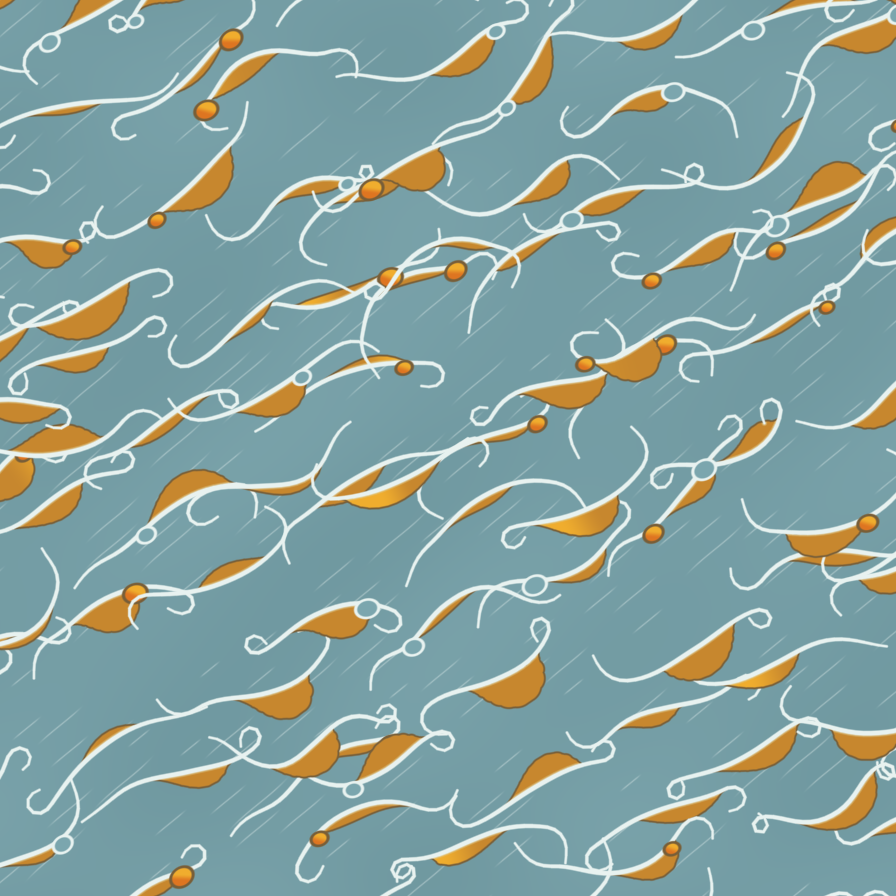
A Shadertoy shader for this pattern:

```glsl
// Ochre leaf-like strokes with white whiplash outlines drifting over a slate blue ground.
// Each cell of a tilted, staggered grid walks a pen along a heading made of sines and
// end curls; the walk gives the white line, the swollen body under it and a berry.

const float TILT = 0.44;              // general direction, radians
const float SCRATCH_TILT = 0.80;
const vec2  CELL = vec2(0.16, 0.078);
const vec2  SCRATCH_CELL = vec2(0.11, 0.024);
const int   STEPS = 32;
const float PATH_LENGTH = 0.27;
const float REACH = 0.165;            // strokes stay inside this radius
const float LINE_HALF = 0.0027;
const float RIM = 0.0013;
const float PI = 3.14159;

const vec3 SLATE = vec3(0.455, 0.615, 0.645);
const vec3 WHITE = vec3(0.91, 0.95, 0.94);
const vec3 CREAM = vec3(0.86, 0.78, 0.55);
const vec3 OCHRE = vec3(0.78, 0.53, 0.18);
const vec3 AMBER = vec3(0.94, 0.68, 0.18);
const vec3 RUST  = vec3(0.87, 0.46, 0.13);
const vec3 UMBER = vec3(0.47, 0.37, 0.22);

float hash(vec2 id, float k) {
    vec3 p = fract(vec3(id, k) * vec3(0.1031, 0.1030, 0.0973));
    p += dot(p, p.yzx + 33.33);
    return fract((p.x + p.y) * p.z);
}

vec2 rotate(vec2 p, float a) {
    return vec2(cos(a) * p.x - sin(a) * p.y, sin(a) * p.x + cos(a) * p.y);
}

// Distance to a segment whose radius runs from ra to rb
float taperedSegment(vec2 p, vec2 a, vec2 b, float ra, float rb) {
    vec2 ab = b - a;
    float h = clamp(dot(p - a, ab) / max(dot(ab, ab), 1e-9), 0.0, 1.0);
    return length(p - a - ab * h) - mix(ra, rb, h);
}

float fill(float d, float aa) { return 1.0 - smoothstep(-aa, aa, d); }

// Fine, faint pen marks
float scratches(vec2 uv, float aa) {
    vec2 g = rotate(uv, -SCRATCH_TILT) / SCRATCH_CELL;
    g.x += hash(vec2(floor(g.y), 3.0), 9.0);
    vec2 id = floor(g);
    vec2 p = (fract(g) - 0.5) * SCRATCH_CELL;
    p.y += 0.012 * (hash(id, 1.0) - 0.5) + 0.003 * sin(p.x * 40.0);
    float reach = mix(0.015, 0.05, hash(id, 2.0));
    float mask = smoothstep(reach, reach * 0.4, abs(p.x)) * step(0.5, hash(id, 4.0));
    return 0.38 * mask * fill(abs(p.y) - 0.0007, aa);
}

void drawStroke(inout vec3 col, vec2 q, vec2 id, float aa) {
    // Character of this stroke
    float swing = mix(0.35, 1.15, hash(id, 1.0));
    float waves = mix(5.5, 10.5, hash(id, 2.0));
    float phase = 2.0 * PI * hash(id, 3.0);
    float curlA = (hash(id, 4.0) - 0.5) * 9.0;
    float curlB = (hash(id, 5.0) - 0.5) * 10.0;
    float fat   = mix(0.005, 0.021, pow(hash(id, 6.0), 1.6));
    float start = mix(0.2, 0.4, hash(id, 7.0));
    float span  = mix(0.3, 0.45, hash(id, 8.0));
    float skew  = mix(0.55, 2.1, hash(id, 9.0));
    float side  = hash(id, 10.0) < 0.82 ? 1.0 : -1.0;
    float berryAt = hash(id, 11.0) < 0.5 ? start : start + span;

    // Walk the pen
    vec2 pos = vec2(-0.42 * PATH_LENGTH, 0.0), spine = pos, berry = pos;
    float lineD = 1.0, bodyD = 1.0, width = 0.0;
    for (int i = 0; i < STEPS; i++) {
        float t = (float(i) + 0.5) / float(STEPS);
        float heading = swing * (0.3 + 1.4 * abs(t - 0.5)) * sin(waves * t + phase)
                      + curlA * (1.0 - smoothstep(0.0, 0.22, t))
                      + curlB * smoothstep(0.78, 1.0, t);
        vec2 dir = vec2(cos(heading), sin(heading));
        vec2 next = pos + dir * PATH_LENGTH / float(STEPS);
        float pen = LINE_HALF * mix(0.5, 1.0, sin(PI * t));
        lineD = min(lineD, taperedSegment(q, pos, next, pen, pen));

        float s = clamp((t - start) / span, 0.0, 1.0);
        float nextWidth = fat * sin(PI * pow(s, skew));
        vec2 nextSpine = next + side * vec2(dir.y, -dir.x) * nextWidth;
        if (max(width, nextWidth) > 1e-4)
            bodyD = min(bodyD, taperedSegment(q, spine, nextSpine, width, nextWidth));
        if (t < berryAt) berry = next;
        pos = next; spine = nextSpine; width = nextWidth;
    }

    // Body with dark rim, warm end and cream edge beside the line
    float warm = smoothstep(0.02, 0.06, q.x * (hash(id, 12.0) - 0.5) * 2.0);
    vec3 flesh = mix(OCHRE, AMBER, warm);
    flesh = mix(flesh, CREAM, 0.6 * fill(lineD - 0.0015, aa));
    col = mix(col, UMBER, fill(bodyD - RIM * 0.6, aa));
    col = mix(col, flesh, fill(bodyD + RIM, aa));
    col = mix(col, WHITE, fill(lineD, aa));

    // Berry, or an open white loop
    float kind = hash(id, 13.0);
    if (kind < 0.58) {
        vec2 r = (q - berry + vec2(0.0, 0.006)) * vec2(0.85, 1.1);
        float d = length(r) - mix(0.007, 0.012, hash(id, 14.0));
        bool loopOnly = kind < 0.2;
        vec3 core = mix(RUST, AMBER, smoothstep(-0.006, 0.005, r.y + r.x));
        col = mix(col, loopOnly ? WHITE : UMBER, fill(d - RIM, aa));
        col = mix(col, loopOnly ? SLATE * 1.06 : core, fill(d + RIM * 1.4, aa));
    }
}

void mainImage(out vec4 fragColor, in vec2 fragCoord) {
    vec2 uv = fragCoord / iResolution.y;
    float aa = 1.0 / iResolution.y;

    // Ground with a soft layered-sine tint
    float tint = sin(uv.x * 9.0 + 3.0 * sin(uv.y * 7.0)) + sin(uv.y * 13.0 - uv.x * 17.0);
    vec3 col = SLATE + 0.008 * tint;
    col = mix(col, WHITE, scratches(uv, aa));

    // Strokes of the neighbouring cells, painted row by row
    vec2 p = rotate(uv, -TILT);
    float row = floor(p.y / CELL.y);
    for (float j = -1.0; j <= 1.0; j++) {
        float r = row + j;
        float shift = 0.47 * r + 0.3 * hash(vec2(r, 5.0), 21.0);
        float column = floor(p.x / CELL.x - shift);
        for (float i = -1.0; i <= 1.0; i++) {
            vec2 id = vec2(column + i, r);
            vec2 jitter = vec2(hash(id, 15.0), hash(id, 16.0)) - 0.5;
            vec2 center = (id + vec2(shift, 0.0) + 0.5 + 0.4 * jitter) * CELL;
            vec2 q = rotate(p - center, 0.4 * (hash(id, 17.0) - 0.5));
            if (length(q) < REACH) drawStroke(col, q, id + 40.0, aa);
        }
    }
    fragColor = vec4(col, 1.0);
}
```
